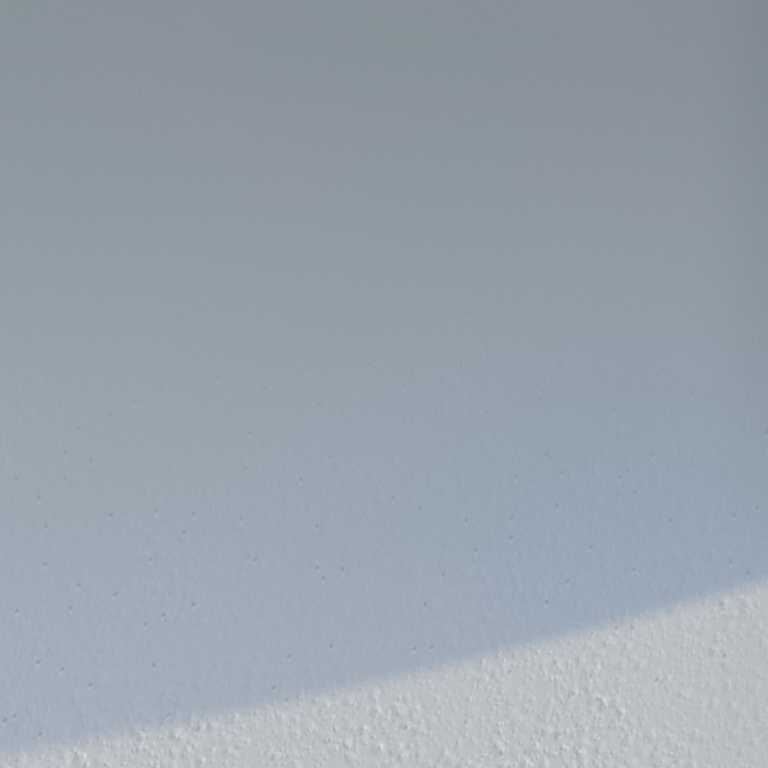
This texture is drawn by a WebGL 1 fragment shader. Its source:

```glsl
precision highp float;
// Plaster wall in soft blue-grey shade, with a sunlit strip rising along the bottom.
// Smooth gradients give the shade, a curved line the shadow edge, and cellular
// noise lit from one side gives the grain, bumps and scattered pits.

uniform vec2 u_resolution;

#define SHADE_TOP vec3(0.535, 0.570, 0.600)
#define SHADE_MID vec3(0.595, 0.637, 0.678)
#define SHADE_LOW vec3(0.640, 0.680, 0.730)
#define SUN_COLOR vec3(0.738, 0.748, 0.768)
#define EDGE_SOFTNESS 0.017
#define GRAIN_SCALE 150.0
#define BUMP_SCALE 72.0
#define PIT_SCALE 34.0
#define SHADE_RELIEF 0.045
#define SUN_RELIEF 0.150

vec2 hash2(vec2 p) {
  vec3 q = fract(p.xyx * vec3(0.1031, 0.1030, 0.0973));
  q += dot(q, q.yzx + 33.33);
  return fract((q.xx + q.yz) * q.zy);
}

// Distance to the nearest scattered point, and that point's random value
vec2 cellular(vec2 p) {
  vec2 cell = floor(p);
  vec2 nearest = vec2(8.0, 0.0);
  for (int j = -1; j <= 1; j++) {
    for (int i = -1; i <= 1; i++) {
      vec2 id = cell + vec2(float(i), float(j));
      vec2 rnd = hash2(id + 71.0);
      float d = length(id + rnd - p);
      if (d < nearest.x) nearest = vec2(d, fract(rnd.x * 7.3 + rnd.y * 3.7));
    }
  }
  return nearest;
}

// Rounded bumps of varied strength
float bumpHeight(vec2 p) {
  vec2 c = cellular(p);
  return (1.0 - smoothstep(0.0, 0.75, c.x)) * c.y * c.y;
}

// Slope of the bumps towards the light at the upper right
float relief(vec2 p) {
  vec2 toLight = vec2(0.13, 0.16);
  return bumpHeight(p - toLight) - bumpHeight(p + toLight);
}

// Broad, faint staining from layered sines
float stains(vec2 p) {
  float sum = 0.0;
  float amp = 0.5;
  for (int i = 0; i < 4; i++) {
    sum += amp * sin(p.x + 1.7 * sin(p.y * 0.8)) * cos(p.y - 0.6 * p.x);
    p = mat2(1.5, 1.1, -1.1, 1.5) * p + 2.3;
    amp *= 0.55;
  }
  return sum;
}

void main() {
  vec2 uv = gl_FragCoord.xy / u_resolution;
  float stain = stains(uv * vec2(7.0, 9.0));

  // Shaded wall: darker to the top and right, bluer at the lower right
  vec3 shade = mix(SHADE_LOW, SHADE_MID, smoothstep(0.05, 0.58, uv.y));
  shade = mix(shade, SHADE_TOP, smoothstep(0.40, 1.05, uv.y));
  shade += 0.014 * (0.45 - uv.x);
  shade -= 0.025 * smoothstep(0.90, 1.02, uv.x) * smoothstep(0.2, 0.6, uv.y);
  vec2 blueOffset = (uv - vec2(0.83, 0.32)) / vec2(0.32, 0.20);
  shade += vec3(-0.022, -0.006, 0.010) * exp(-dot(blueOffset, blueOffset));
  shade += stain * vec3(0.007, 0.003, 0.005);

  // Sunlit strip below the curved shadow edge
  float edgeY = 0.014 + 0.170 * uv.x + 0.060 * uv.x * uv.x;
  float below = edgeY - uv.y + 0.002 * stain;
  float sun = smoothstep(-EDGE_SOFTNESS, EDGE_SOFTNESS, below);
  vec3 sunlit = SUN_COLOR - 0.012 * smoothstep(0.85, 1.0, uv.x);
  vec3 color = mix(shade, sunlit, sun);

  // Plaster relief, stretched along a slant and stronger near the bottom
  vec2 grainPos = mat2(0.90, 0.42, -0.42, 0.90) * uv;
  grainPos += 0.003 * sin(grainPos.yx * 61.0);
  float fine = relief(grainPos * GRAIN_SCALE * vec2(1.1, 0.85));
  float coarse = relief(grainPos * BUMP_SCALE * vec2(1.15, 0.8) + 19.0);
  float lowness = 1.0 - smoothstep(0.05, 0.75, uv.y);
  float patches = 0.75 + 0.5 * stain;
  float strength = mix(SHADE_RELIEF * (0.35 + 0.65 * lowness), SUN_RELIEF, sun);
  color += strength * patches * (0.65 * fine + 0.6 * coarse * (0.3 + 0.7 * lowness));

  // Sparse small pits, each with a pale rim facing the light
  vec2 pitPos = grainPos * PIT_SCALE * vec2(1.3, 0.9);
  vec2 pit = cellular(pitPos);
  vec2 rim = cellular(pitPos + vec2(-0.08, 0.14));
  float pitMark = step(0.84, pit.y) * (1.0 - smoothstep(0.04, 0.15, pit.x));
  float rimMark = step(0.84, rim.y) * (1.0 - smoothstep(0.04, 0.15, rim.x));
  color += (0.035 * rimMark - 0.070 * pitMark) * lowness;

  gl_FragColor = vec4(clamp(color, 0.0, 1.0), 1.0);
}
```
